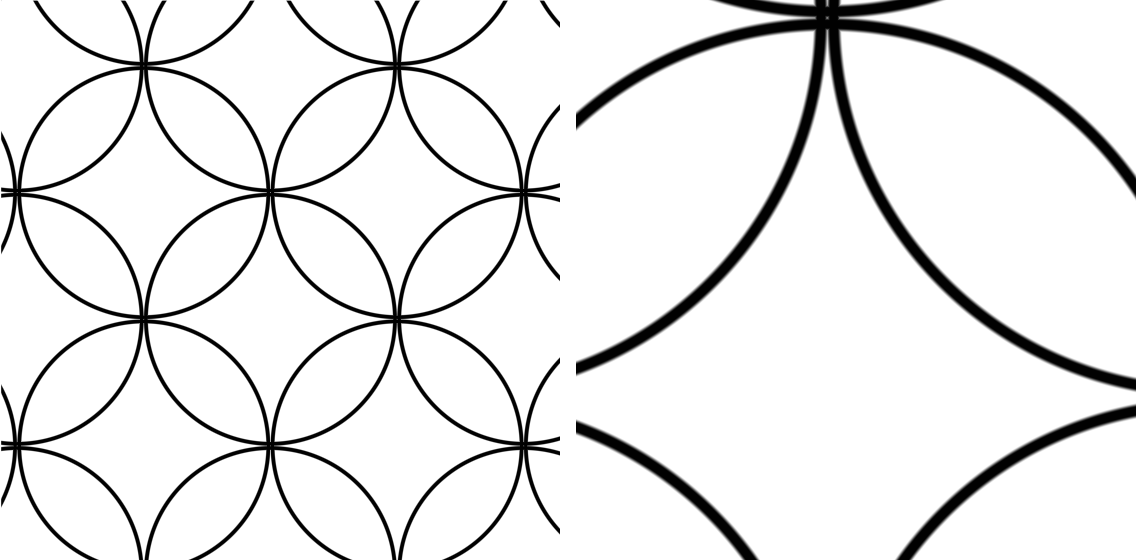
Left, the full canvas; right, a detail of the centre.
This pattern is drawn by a WebGL 1 fragment shader. Its source:

```glsl
precision highp float;

// Overlapping circle lattice: black rings on white, crossing into petals and stars.
// Two square grids of rings, offset by half a cell, are drawn as distance fields;
// neighbouring rings stop just short of each other, so their strokes meet in dark knots.

uniform vec2 u_resolution;

// Distance to the centre line of the nearest ring in a square grid.
float ringGrid(vec2 p, float cell, float radius) {
  vec2 local = (fract(p / cell + 0.5) - 0.5) * cell;
  return abs(length(local) - radius);
}

void main() {
  vec2 uv = gl_FragCoord.xy / u_resolution.y;
  float pixel = 1.0 / u_resolution.y;
  float cell = 0.4523;
  float radius = 0.2224;

  // Both grids share one stroke
  vec2 p = uv - vec2(0.2568, 0.6560);
  float d = min(ringGrid(p, cell, radius),
                ringGrid(p + 0.5 * cell, cell, radius));

  // Stroke with a slightly soft edge
  float soft = max(0.8 * pixel, 0.0014);
  float ink = 1.0 - smoothstep(-soft, soft, d - 0.0035);

  // Thin blank margin along the left and top edges
  ink *= smoothstep(0.0012, 0.0032, uv.x);
  ink *= smoothstep(0.0002, 0.0018, 1.0 - uv.y);

  gl_FragColor = vec4(mix(vec3(1.0), vec3(0.005), ink), 1.0);
}
```
